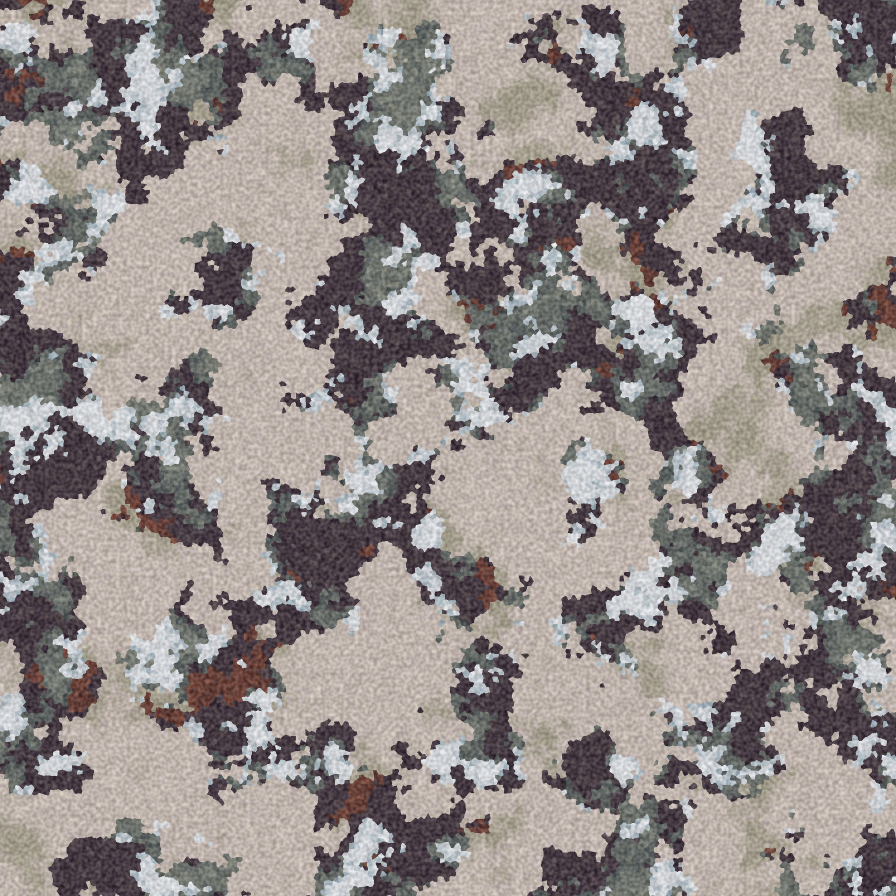
A WebGL 1 fragment shader for this texture:

```glsl
precision highp float;
// Polished granite: beige feldspar broken up by dark, green, pale and rust minerals.
// Small jittered cells each take one mineral, chosen by thresholds on fractal
// gradient noise, which gives ragged crisp borders; fine grain is laid on top.

#define CELLS 185.0         // mineral chips across the canvas
#define JITTER 0.8          // irregularity of the chips
#define PATCH_SCALE 7.5     // beige patches across the canvas
#define MINERAL_SCALE 11.0  // dark and green patches
#define FLECK_SCALE 16.0    // pale flecks
#define BEIGE_LEVEL -0.06   // higher gives less beige
#define GREEN_LEVEL 0.42    // higher gives less green
#define PALE_LEVEL 1.0      // higher gives fewer flecks
#define RUST_LEVEL 1.6      // higher gives less rust
#define ROUGHNESS 0.6       // gain of each finer octave
#define GRAIN_SCALE 240.0   // fine speckle frequency
#define GRAIN 0.17          // fine speckle strength

uniform vec2 u_resolution;

const vec3 BEIGE = vec3(0.755, 0.715, 0.675);
const vec3 PINK = vec3(0.745, 0.695, 0.680);
const vec3 OLIVE = vec3(0.600, 0.580, 0.510);
const vec3 PLUM = vec3(0.255, 0.210, 0.250);
const vec3 UMBER = vec3(0.320, 0.275, 0.290);
const vec3 DEEP_GREEN = vec3(0.310, 0.335, 0.340);
const vec3 GREY_GREEN = vec3(0.490, 0.505, 0.470);
const vec3 BLUE = vec3(0.570, 0.640, 0.680);
const vec3 WHITE = vec3(0.820, 0.830, 0.845);
const vec3 RUST = vec3(0.440, 0.265, 0.220);

vec2 hash2(vec2 p) {
  vec3 q = fract(p.xyx * vec3(0.1031, 0.1030, 0.0973));
  q += dot(q, q.yzx + 33.33);
  return fract((q.xx + q.yz) * q.zy);
}

float gradientDot(vec2 corner, vec2 offset) {
  float angle = 6.2832 * hash2(corner).x;
  return dot(vec2(cos(angle), sin(angle)), offset);
}

float gradientNoise(vec2 p) {
  vec2 i = floor(p), f = p - i;
  vec2 w = f * f * f * (f * (f * 6.0 - 15.0) + 10.0);
  vec2 e = vec2(1.0, 0.0);
  float low = mix(gradientDot(i, f), gradientDot(i + e, f - e), w.x);
  float high = mix(gradientDot(i + e.yx, f - e.yx), gradientDot(i + 1.0, f - 1.0), w.x);
  return mix(low, high, w.y);
}

// Fractal noise scaled to a spread of about one
float fractal(vec2 p, float seed) {
  float sum = 0.0, gain = 1.0;
  p += seed * vec2(37.3, 61.7);
  for (int i = 0; i < 5; i++) {
    sum += gain * gradientNoise(p);
    gain *= ROUGHNESS;
    p = mat2(1.6, 1.2, -1.2, 1.6) * p + 19.1;
  }
  return sum * 3.9;
}

// Centre of the nearest jittered cell, in cell units
vec2 nearestChip(vec2 p) {
  vec2 base = floor(p), best = p;
  float bestDistance = 9.0;
  for (int y = -1; y <= 1; y++) {
    for (int x = -1; x <= 1; x++) {
      vec2 cell = base + vec2(float(x), float(y));
      vec2 centre = cell + 0.5 + JITTER * (hash2(cell) - 0.5);
      vec2 d = centre - p;
      if (dot(d, d) < bestDistance) {
        bestDistance = dot(d, d);
        best = centre;
      }
    }
  }
  return best;
}

vec3 granite(vec2 p) {
  vec2 chip = nearestChip(p * CELLS);
  vec2 random = hash2(floor(chip) + 211.0);
  vec2 c = chip / CELLS;

  float patches = fractal(c * PATCH_SCALE, 1.0);
  float mineral = fractal(c * MINERAL_SCALE, 2.0);
  float fleck = fractal(c * FLECK_SCALE, 3.0) + 0.3 * mineral;
  float stain = fractal(c * PATCH_SCALE, 4.0);

  // Beige ground with olive clouding
  vec3 colour = mix(BEIGE, PINK, random.x);
  colour = mix(colour, OLIVE, 0.85 * smoothstep(0.9, 1.9, stain + 0.8 * random.y - 0.3));

  // Minerals fill the gaps; flecks also nibble into the beige
  if (patches < BEIGE_LEVEL + 0.35 * smoothstep(0.6, 1.4, fleck)) {
    colour = mix(PLUM, UMBER, random.x * random.x);
    if (stain > RUST_LEVEL) colour = mix(colour, RUST, 0.6 + 0.4 * random.y);
    if (mineral > GREEN_LEVEL) {
      float light = 0.6 * random.x + 0.5 * smoothstep(GREEN_LEVEL, 2.0, mineral);
      colour = mix(DEEP_GREEN, GREY_GREEN, light);
    }
    if (fleck > PALE_LEVEL)
      colour = mix(BLUE, WHITE, clamp(random.x + 0.7 * (fleck - PALE_LEVEL), 0.0, 1.0));
  }

  float grain = GRAIN * gradientNoise(p * GRAIN_SCALE) + 0.07 * (random.y - 0.5);
  return colour + grain;
}

void main() {
  // Four samples per pixel smooth the chip borders
  vec3 sum = vec3(0.0);
  for (int i = 0; i < 4; i++) {
    vec2 offset = vec2(mod(float(i), 2.0), floor(float(i) / 2.0)) * 0.5 - 0.25;
    sum += granite((gl_FragCoord.xy + offset) / min(u_resolution.x, u_resolution.y));
  }
  gl_FragColor = vec4(sum / 4.0, 1.0);
}
```
